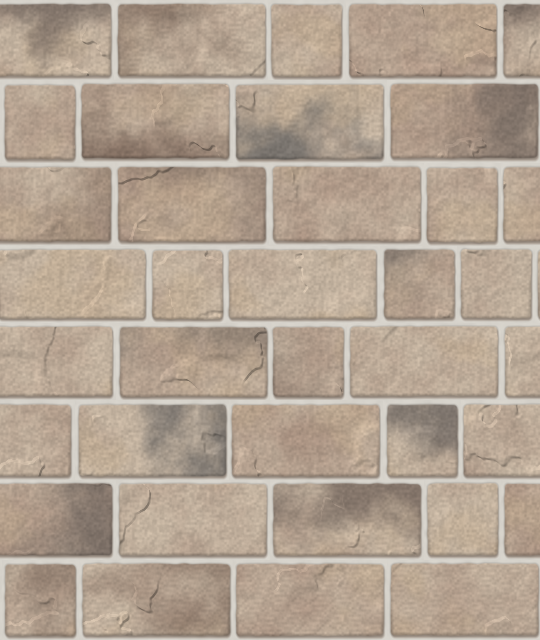
Give the GLSL for this texture, as a Shadertoy shader.

```glsl
// Eight courses of weathered long and short stone bricks set in pale mortar.

float hash(vec2 p) {
    return fract(sin(dot(p, vec2(127.1, 311.7))) * 43758.5453);
}

float noise(vec2 p) {
    vec2 i = floor(p), f = fract(p);
    f = f * f * (3.0 - 2.0 * f);
    return mix(mix(hash(i), hash(i + vec2(1, 0)), f.x),
               mix(hash(i + vec2(0, 1)), hash(i + vec2(1, 1)), f.x), f.y);
}

float fbm(vec2 p) {
    float sum = 0.0, amp = 0.53;
    for (int i = 0; i < 4; i++) {
        sum += amp * noise(p);
        p = mat2(1.6, 1.2, -1.2, 1.6) * p + 3.7;
        amp *= 0.5;
    }
    return sum;
}

float roundedBox(vec2 p, vec2 halfSize, float radius) {
    vec2 d = abs(p) - halfSize + radius;
    return length(max(d, 0.0)) + min(max(d.x, d.y), 0.0) - radius;
}

// Stone height: rough grain plus occasional split ledges
float relief(vec2 s) {
    float path = noise(s * 1.6 + 1.5 * fbm(s * 2.3)) - 0.5;
    float ledge = smoothstep(-0.025, 0.025, path);
    float broken = smoothstep(0.48, 0.75, noise(s * 1.9 + 40.0));
    return 0.65 * fbm(s * 7.0) + 0.9 * ledge * broken;
}

// Stone colour: warm base, blotches, and a smoky stain on some stones
vec3 stoneColor(vec2 s, vec2 unit, vec2 id) {
    vec3 beige = vec3(0.765, 0.70, 0.625);
    vec3 rose = vec3(0.665, 0.575, 0.51);
    vec3 ochre = vec3(0.75, 0.665, 0.56);
    float tone = hash(id + 2.3);
    float blotch = fbm(s * 2.2 + 9.0);
    vec3 col = mix(beige, rose, clamp(tone * 0.85 + 1.3 * (blotch - 0.5), 0.0, 1.0));
    col = mix(col, ochre, 0.5 * smoothstep(0.5, 0.75, fbm(s * 1.4 + 21.0)));

    float angle = 6.2832 * hash(id + 5.1);
    float drift = dot(unit, vec2(cos(angle), sin(angle)));
    float amount = smoothstep(0.42, 0.85, hash(id + 8.7));
    float stain = smoothstep(0.25, 0.95, fbm(s * 2.0 + 30.0) + 0.7 * drift);
    vec3 smoke = mix(vec3(0.45, 0.435, 0.42), vec3(0.51, 0.425, 0.37), hash(id + 6.4));
    return mix(col, smoke, 0.9 * amount * stain);
}

void mainImage(out vec4 fragColor, in vec2 fragCoord) {
    vec2 uv = fragCoord / iResolution.xy;
    float pixel = 7.0 / iResolution.x;

    // Courses counted from the top, the middle ones a little uneven
    float t = 8.0 * (1.0 - uv.y);
    t -= 0.075 * exp(-0.7 * (t - 3.0) * (t - 3.0));
    float row = clamp(floor(t), 0.0, 7.0);

    // Each course is seven units: one short stone, then three long ones
    float shift[8] = float[8](3.48, 0.02, 5.49, 1.93, 3.5, 4.97, 5.5, 0.02);
    float u = mod(7.0 * uv.x - shift[int(row)], 7.0);
    float left = u < 1.0 ? 0.0 : 1.0 + 2.0 * floor((u - 1.0) / 2.0);
    float width = u < 1.0 ? 1.0 : 2.0;
    if (row == 3.0 && left == 3.0) { // one long stone is two short ones
        left = floor(u);
        width = 1.0;
    }
    vec2 id = vec2(left, row);
    vec2 size = vec2(width, 1.037);
    vec2 q = vec2(u - left, (1.0 - t + row) * size.y) - 0.5 * size;
    vec2 s = q + id * vec2(7.3, 11.9);

    // Slightly irregular outline
    vec2 jitter = 0.016 * (vec2(hash(id + 3.0), hash(id + 4.0)) - 0.5);
    vec2 halfSize = 0.5 * size - vec2(0.046, 0.054);
    float wobble = 0.014 * (noise(s * 9.0) - 0.5);
    float d = roundedBox(q - jitter, halfSize, 0.05) + wobble;

    // Mortar with the shadow below each stone
    vec3 col = vec3(0.84, 0.825, 0.795) * (0.97 + 0.06 * fbm(s * 9.0));
    float shade = roundedBox(q - jitter + vec2(-0.008, 0.032), halfSize, 0.05);
    col = mix(col, vec3(0.58, 0.52, 0.47), 0.75 * smoothstep(0.022, -0.022, shade));
    col *= 1.0 - 0.12 * smoothstep(0.03, 0.0, d);

    // Stone lit from the upper left
    vec3 stone = stoneColor(s, q / size, id);
    float light = relief(s) - relief(s + vec2(-0.018, 0.024));
    stone *= 1.0 + 0.38 * clamp(light, -0.8, 0.25);
    stone *= 1.0 + 0.12 * (noise(s * 31.0) - 0.5);
    stone *= 1.0 - smoothstep(-0.05, 0.0, d) * (0.1 - 0.25 * q.y);

    col = mix(col, stone, smoothstep(pixel, -pixel, d));
    fragColor = vec4(col, 1.0);
}
```
